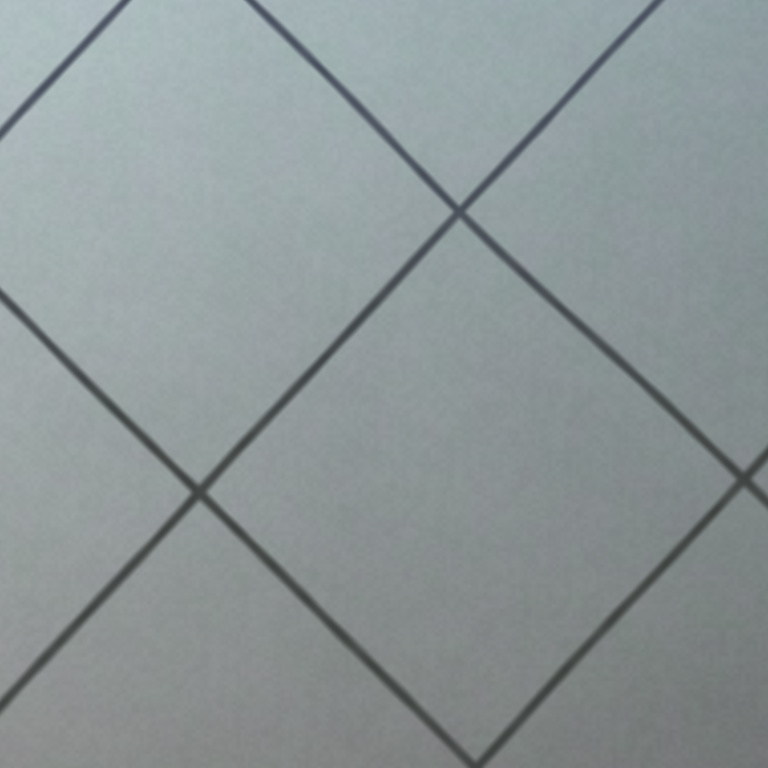
Give the GLSL for this pattern, as a three.js fragment shader.

```glsl
varying vec2 vUv;

#define RISE_SLOPE 0.93
#define RISE_START 0.163
#define RISE_STEP 0.693
#define LINE_REACH 0.0106
#define BOW 0.010
#define GRAIN 0.022
#define MOTTLE 0.028
#define LIGHT_TL vec3(0.70, 0.76, 0.77)
#define LIGHT_TR vec3(0.56, 0.62, 0.635)
#define LIGHT_BL vec3(0.55, 0.56, 0.555)
#define LIGHT_BR vec3(0.45, 0.465, 0.46)

float hash(vec2 p) {
  return fract(sin(dot(p, vec2(127.1, 311.7))) * 43758.5453);
}

float noise(vec2 p) {
  vec2 i = floor(p), f = fract(p);
  f = f * f * (3.0 - 2.0 * f);
  return mix(mix(hash(i), hash(i + vec2(1.0, 0.0)), f.x),
             mix(hash(i + vec2(0.0, 1.0)), hash(i + 1.0), f.x), f.y);
}

// Distance, in cells, to the nearest whole number
float toLine(float cell) {
  return abs(fract(cell + 0.5) - 0.5);
}

// Lines rising to the right
float risingDistance(vec2 p) {
  float cell = (p.x + RISE_SLOPE * p.y - RISE_START) / RISE_STEP;
  return toLine(cell) * RISE_STEP / length(vec2(1.0, RISE_SLOPE));
}

// Lines falling to the right, fanning slightly, with one bowed line
float fallingDistance(vec2 p) {
  float bend = (p.x - 0.64) / 0.15;
  float upper = -0.315 + 0.970 * p.x + BOW * exp(-bend * bend);
  float lower = 0.384 + 0.995 * p.x;
  float gap = lower - upper;
  return toLine((p.y - upper) / gap) * gap * 0.713;
}

float softLine(float d, float reach) {
  return 1.0 - smoothstep(0.0008, reach, d);
}

void main() {
  vec2 p = vec2(vUv.x, 1.0 - vUv.y);

  // Uneven light across the surface
  vec3 color = mix(mix(LIGHT_TL, LIGHT_TR, p.x),
                   mix(LIGHT_BL, LIGHT_BR, p.x), p.y);

  // Cloudy tint and fine grain
  float cloud = noise(p * 9.0) + 0.5 * noise(p * 24.0) - 0.75;
  float tint = noise(p * 32.0 + 40.0) - 0.5;
  float grain = noise(p * 190.0) + 0.6 * noise(p * 85.0 + 17.0) - 0.8;
  color += MOTTLE * (0.5 * cloud + tint * vec3(0.5, -0.3, 0.4));
  color += GRAIN * grain;

  // Soft grooves, wavering slightly and broader towards the bottom
  vec2 q = p + 0.003 * (vec2(noise(p * 7.0), noise(p * 7.0 + 30.0)) - 0.5);
  float reach = LINE_REACH * mix(0.85, 1.1, p.y) * (0.9 + 0.2 * noise(p * 30.0));
  float rising = softLine(risingDistance(q), reach);
  float falling = softLine(fallingDistance(q), reach);
  float groove = 1.0 - (1.0 - rising) * (1.0 - falling);

  // Bluish groove at the top, neutral at the bottom
  vec3 grooveColor = mix(vec3(0.28, 0.31, 0.37), vec3(0.25, 0.265, 0.255),
                         smoothstep(0.0, 0.7, p.y));
  grooveColor += 0.05 * (noise(p * 45.0 + 9.0) - 0.5);

  gl_FragColor = vec4(mix(color, grooveColor, 0.94 * groove), 1.0);
}
```
